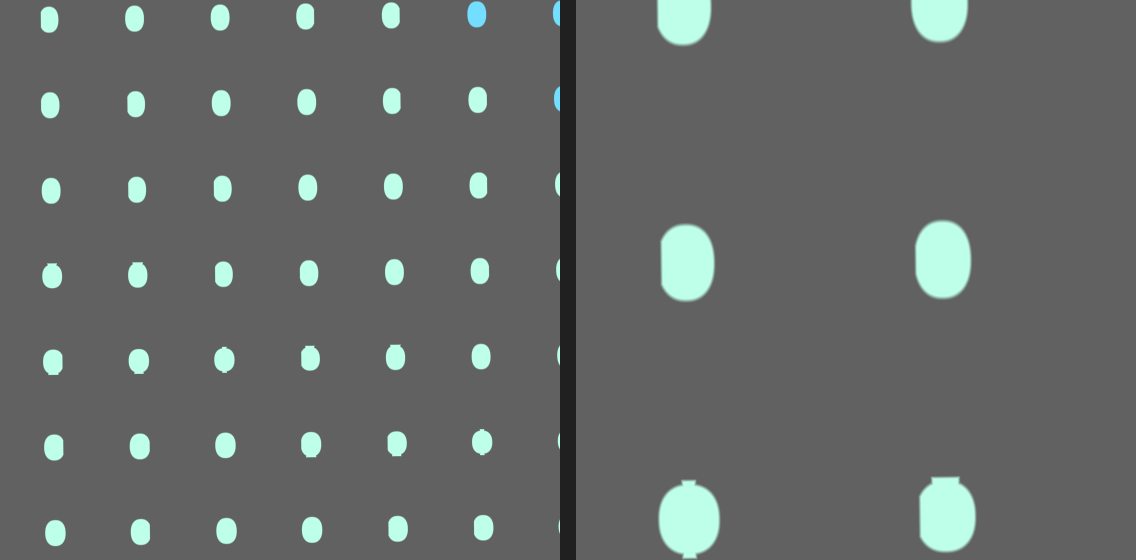
Left: the whole. Right: its middle third, enlarged.
A Shadertoy shader for this pattern:

```glsl
#define PITCH 0.1528
#define TILT 0.0125
#define FIRST_DOT vec2(0.0875, 0.9648)
#define ROUNDNESS 2.3
#define BLUE_FROM 4.5
#define SOFTNESS 0.0012
#define GROUND vec3(0.38)
#define MINT vec3(0.74, 1.0, 0.91)
#define BLUE vec3(0.45, 0.87, 1.0)

float superellipse(vec2 p, vec2 radii) {
    vec2 q = pow(abs(p) / radii, vec2(ROUNDNESS));
    return (pow(q.x + q.y, 1.0 / ROUNDNESS) - 1.0) * radii.x;
}

float box(vec2 p, vec2 halfSize) {
    vec2 q = abs(p) - halfSize;
    return length(max(q, 0.0)) + min(max(q.x, q.y), 0.0);
}

// Bell-shaped weight around zero
float bell(float x, float width) {
    return exp(-x * x / (width * width));
}

float dotShape(vec2 p, vec2 cell) {
    // Slow drift of the outline across the lattice
    float drift = cell.y - cell.x / 3.0 - 3.33;
    float squash = bell(drift, 0.8);
    vec2 radii = vec2(mix(0.0168, 0.0182, smoothstep(-1.2, 0.3, drift)),
                      mix(0.0232, 0.0208, squash));
    float body = superellipse(p, radii);

    // Flattened left or right side
    float lean = cos(6.2832 * (cell.x - 0.75 * cell.y) / 7.0);
    float trim = 0.0022 * smoothstep(0.65, 1.0, abs(lean));
    body = max(body, -sign(lean) * p.x - radii.x + trim);

    // Small nubs: above, below, or both where the drift crosses zero
    float halfWidth = mix(0.009, 0.004, bell(drift, 0.25));
    float top = smoothstep(0.2, -0.1, drift) * squash;
    float bottom = smoothstep(-0.2, 0.1, drift) * squash;
    float reach = 0.0232 * smoothstep(0.1, 0.5, p.y > 0.0 ? top : bottom);
    return min(body, box(p, vec2(halfWidth, reach)));
}

void mainImage(out vec4 fragColor, in vec2 fragCoord) {
    vec2 uv = fragCoord / iResolution.xy;

    // Tilted square lattice; cell.y counts downwards
    float c = cos(TILT), s = sin(TILT);
    vec2 offset = uv - FIRST_DOT;
    vec2 grid = vec2(c * offset.x + s * offset.y,
                     c * offset.y - s * offset.x) / PITCH;
    vec2 nearest = round(grid);
    vec2 cell = vec2(nearest.x, -nearest.y);
    vec2 local = (grid - nearest) * PITCH;

    // Dot coverage and colour
    float edge = max(SOFTNESS, 0.7 / iResolution.y);
    float coverage = smoothstep(edge, -edge, dotShape(local, cell));
    vec3 ink = mix(MINT, BLUE, step(BLUE_FROM, cell.x - cell.y));
    fragColor = vec4(mix(GROUND, ink, coverage), 1.0);
}
```
